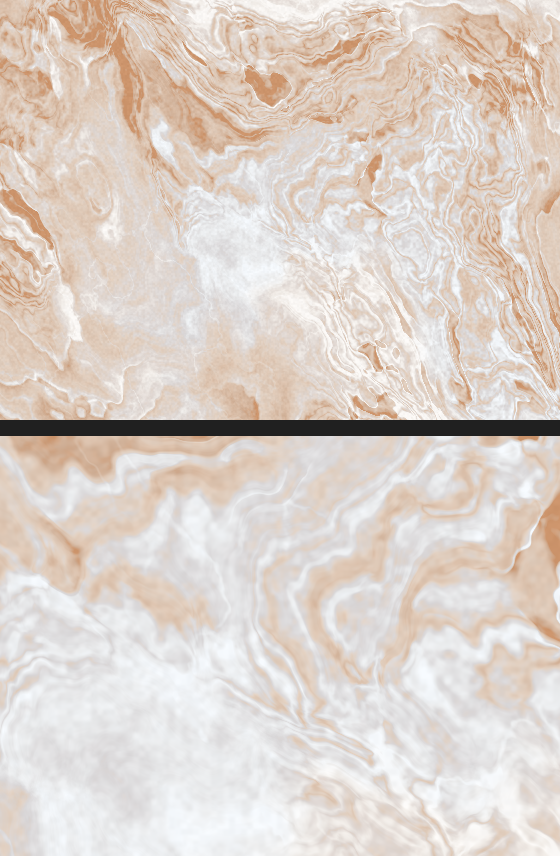
Top, the full canvas; bottom, a detail of the centre.
A WebGL 1 fragment shader for this texture:

```glsl
precision highp float;
// Cream and peach onyx marble: cloudy body, crusted ledges, agate bands and pale cracks.
uniform vec2 u_resolution;

const vec3 GLINT = vec3(0.98, 0.97, 0.96);
const vec3 WHITE = vec3(0.94, 0.92, 0.90);
const vec3 GREY  = vec3(0.88, 0.845, 0.825);
const vec3 CREAM = vec3(0.88, 0.81, 0.75);
const vec3 PEACH = vec3(0.86, 0.76, 0.68);
const vec3 TAN   = vec3(0.82, 0.69, 0.59);
const vec3 RUST  = vec3(0.80, 0.58, 0.42);

float hash(vec2 p) {
  vec3 q = fract(p.xyx * 0.1031);
  q += dot(q, q.yzx + 33.33);
  return fract((q.x + q.y) * q.z);
}

float noise(vec2 p) {
  vec2 i = floor(p);
  vec2 f = fract(p);
  vec2 u = f * f * f * (f * (f * 6.0 - 15.0) + 10.0);
  float low = mix(hash(i), hash(i + vec2(1.0, 0.0)), u.x);
  float high = mix(hash(i + vec2(0.0, 1.0)), hash(i + vec2(1.0)), u.x);
  return mix(low, high, u.y);
}

// Normalised fractal noise; gain sets the roughness.
float fbm(vec2 p, float gain) {
  float sum = 0.0;
  float total = 0.0;
  float weight = 1.0;
  for (int i = 0; i < 6; i++) {
    sum += weight * noise(p);
    total += weight;
    weight *= gain;
    p = mat2(1.6, 1.2, -1.2, 1.6) * p + 17.3;
  }
  return sum / total;
}

// Bend the coordinates so that shapes flow and curl.
vec2 warp(vec2 p, float scale, float amount) {
  vec2 shift = vec2(fbm(p * scale + 3.1, 0.45), fbm(p * scale + 41.7, 0.45));
  return p + amount * (shift - 0.5);
}

// Ledge profile: a pale lip, then a warm shadow fading to one side.
float ledge(float level) {
  float f = fract(level);
  float lip = smoothstep(0.80, 0.95, f) * (1.0 - smoothstep(0.97, 1.0, f));
  float shadow = smoothstep(0.0, 0.05, f) * exp(-4.0 * f);
  return 2.2 * shadow - 1.5 * lip;
}

// Agate profile: thin dark lines between wider pale ones.
float agate(float level) {
  float wave = 0.5 + 0.5 * sin(6.2832 * level);
  return 1.7 * pow(wave, 5.0) - 1.4 * pow(1.0 - wave, 3.0);
}

// Small dark hollows with white rims.
float pits(float n) {
  float core = smoothstep(0.76, 0.84, n);
  float rim = smoothstep(0.64, 0.73, n) - core;
  return 2.6 * core - 1.6 * rim;
}

// Thin line along the middle contour of a field.
float crack(float field, float width) {
  return 1.0 - smoothstep(0.0, width, abs(field - 0.5));
}

// Ramp from glint (-1) through white (0) to rust (5).
vec3 palette(float warmth) {
  vec3 c = mix(GLINT, WHITE, clamp(warmth + 1.0, 0.0, 1.0));
  c = mix(c, GREY, clamp(warmth, 0.0, 1.0));
  c = mix(c, CREAM, clamp(warmth - 1.0, 0.0, 1.0));
  c = mix(c, PEACH, clamp(warmth - 2.0, 0.0, 1.0));
  c = mix(c, TAN, clamp(warmth - 3.0, 0.0, 1.0));
  return mix(c, RUST, clamp(warmth - 4.0, 0.0, 1.0));
}

void main() {
  vec2 p = gl_FragCoord.xy / u_resolution.y;

  // Stretch along the falling diagonal, then warp.
  vec2 across = vec2(0.85, 0.53);
  vec2 along = vec2(0.53, -0.85);
  vec2 flow = vec2(dot(p, across) * 1.3, dot(p, along) * 0.85) + 6.0;
  vec2 q = warp(flow, 2.2, 0.9);

  // Broad clouds and their mottling.
  float warmth = 1.2 + 7.0 * (fbm(q * 2.3 + 9.0, 0.5) - 0.5);
  warmth += 4.0 * (fbm(q * 13.0, 0.6) - 0.5);

  // Crusted ledges.
  float ledgeZone = smoothstep(0.3, 0.6, noise(flow * 3.0 + 25.0));
  warmth += ledgeZone * ledge(8.0 * fbm(q * 1.6 + 60.0, 0.42));

  // Banded and pitted mineral zones.
  float zone = smoothstep(0.50, 0.62, fbm(q * 1.8 + 82.0, 0.5));
  vec2 curl = warp(q, 7.0, 0.12);
  warmth += zone * (0.4 + agate(13.0 * fbm(curl * 4.5 + 31.0, 0.45)));
  warmth += zone * smoothstep(0.45, 0.65, noise(flow * 5.0 + 70.0)) * pits(noise(curl * 25.0));
  warmth += 1.6 * zone * smoothstep(0.56, 0.68, fbm(q * 3.2 + 14.0, 0.5));

  // Pale cracks at two scales.
  float crackZone = smoothstep(0.35, 0.65, noise(flow * 4.0 + 50.0));
  warmth -= 1.3 * crackZone * crack(fbm(q * 2.6 + 21.0, 0.5), 0.022);
  warmth -= 0.8 * (1.0 - zone) * crack(fbm(flow * 6.0 + 36.0, 0.5), 0.018);

  // Speckle, cool translucent patches and fine grain.
  warmth += (0.6 + 0.6 * zone) * (noise(p * 150.0) - 0.5);
  vec3 color = palette(warmth);
  float cool = smoothstep(0.48, 0.64, fbm(q * 2.0 + 47.0, 0.5)) * (1.0 - smoothstep(0.8, 2.0, warmth));
  color += cool * vec3(-0.025, 0.0, 0.025);
  color += 0.035 * (noise(p * 210.0 + 5.0) - 0.5);
  gl_FragColor = vec4(clamp(color, 0.0, 1.0), 1.0);
}
```
